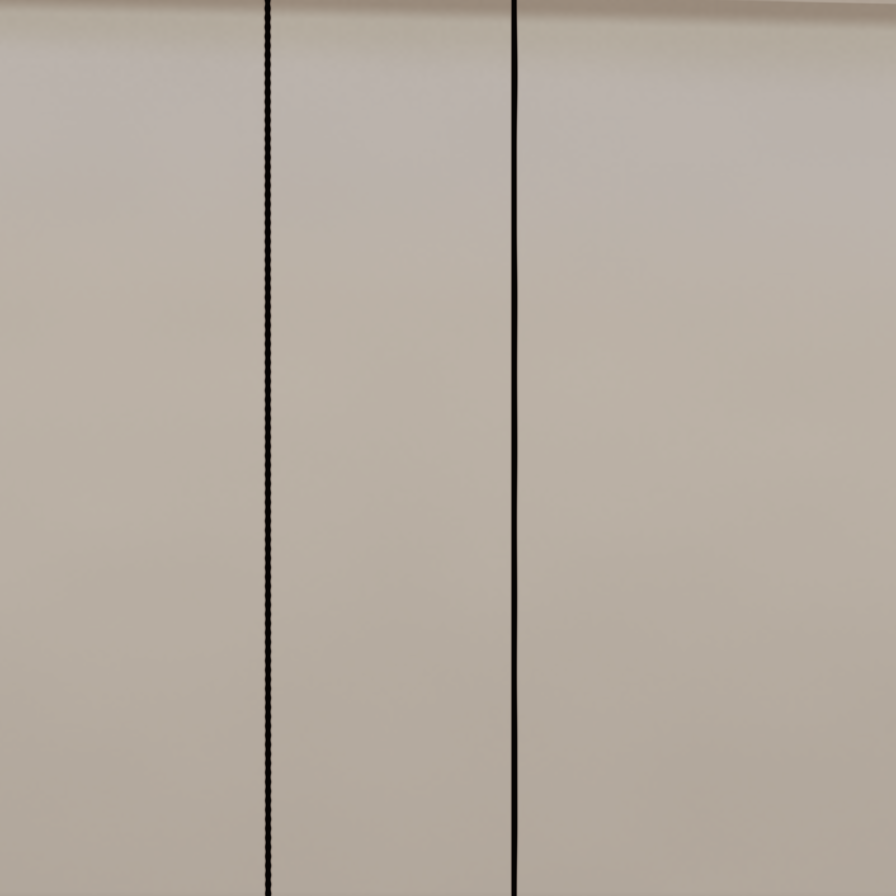
A WebGL 1 fragment shader for this texture:

```glsl
precision highp float;
// Matte beige wall panels split by two dark vertical grooves under a shaded top ledge.

uniform vec2 u_resolution;

const vec3 PANEL_TOP = vec3(0.730, 0.699, 0.672);
const vec3 PANEL_MID = vec3(0.733, 0.695, 0.651);
const vec3 PANEL_LOW = vec3(0.697, 0.657, 0.613);
const vec3 UNDER_LEDGE = vec3(0.704, 0.670, 0.620);
const vec3 LEDGE_SHADE = vec3(0.600, 0.542, 0.484);
const vec3 LEDGE_RIM = vec3(0.690, 0.640, 0.590);
const vec3 GROOVE_COLOR = vec3(0.022, 0.016, 0.013);
const vec3 GROOVE_FRINGE = vec3(0.40, 0.33, 0.29);
const float GROOVE_LEFT = 0.2990;
const float GROOVE_RIGHT = 0.5740;
const float GROOVE_HALF_WIDTH = 0.0033;
const float BEAD_PITCH = 0.0104;
const float GRAIN = 0.006;
const float MOTTLE = 0.008;

float hash(vec2 p) {
  return fract(sin(dot(p, vec2(127.1, 311.7))) * 43758.5453);
}

float noise(vec2 p) {
  vec2 cell = floor(p);
  vec2 f = fract(p);
  f = f * f * (3.0 - 2.0 * f);
  return mix(mix(hash(cell), hash(cell + vec2(1.0, 0.0)), f.x),
             mix(hash(cell + vec2(0.0, 1.0)), hash(cell + vec2(1.0, 1.0)), f.x), f.y);
}

// Painted surface: cool near the top, warm in the middle, dimmer at the base.
vec3 panelColor(vec2 uv) {
  float tilt = uv.y + 0.07 * (uv.x - 0.5);
  vec3 color = mix(PANEL_LOW, PANEL_MID, smoothstep(-0.05, 0.60, uv.y - 0.06 * uv.x));
  color = mix(color, PANEL_TOP, smoothstep(0.62, 0.86, tilt));
  return color * (1.0 - 0.02 * smoothstep(0.006, 0.0, uv.y));
}

// Shadow under the ledge, deepening towards the right, with a pale rim.
vec3 addLedge(vec3 color, vec2 uv) {
  float depth = 1.0 - uv.y;
  float reach = mix(0.055, 0.100, uv.x);
  float edge = mix(0.004, 0.026, uv.x);
  color = mix(color, UNDER_LEDGE, 1.0 - smoothstep(0.4 * reach, 1.2 * reach, depth));
  float shade = 1.0 - smoothstep(edge - 0.010, edge + 0.012, depth);
  color = mix(color, LEDGE_SHADE, shade);
  float rimDepth = 0.022 * (uv.x - 0.80);
  float rim = 1.0 - smoothstep(rimDepth - 0.0015, rimDepth + 0.0015, depth);
  return mix(color, LEDGE_RIM, rim * smoothstep(0.76, 0.92, uv.x));
}

// Dark slit with a soft warm fringe.
vec3 addGroove(vec3 color, float dist, float halfWidth, float blur) {
  float fringe = 1.0 - smoothstep(halfWidth - blur, halfWidth + 2.0 * blur, dist);
  float core = 1.0 - smoothstep(halfWidth - 1.2 * blur, halfWidth + 0.6 * blur, dist);
  color = mix(color, GROOVE_FRINGE, 0.6 * fringe);
  return mix(color, GROOVE_COLOR, core);
}

void main() {
  vec2 uv = gl_FragCoord.xy / u_resolution;
  float blur = max(0.0011, 0.7 / u_resolution.x);
  vec3 color = addLedge(panelColor(uv), uv);

  // Fine paint texture
  float mottle = noise(uv * vec2(9.0, 14.0)) - 0.5;
  float grain = noise(uv * 190.0) - 0.5;
  color += MOTTLE * mottle + GRAIN * grain * mix(0.5, 1.6, smoothstep(0.85, 0.95, uv.y));

  // Left groove has a beaded edge; the right one wavers slowly
  float bead = 0.0003 * sin(6.28318 * uv.y / BEAD_PITCH);
  float waver = 0.0005 * (noise(vec2(uv.y * 12.0, 3.0)) - 0.5);
  float leftDist = abs(uv.x - GROOVE_LEFT - 0.0006 * (0.5 - uv.y));
  float rightDist = abs(uv.x - GROOVE_RIGHT - waver);
  color = addGroove(color, leftDist, GROOVE_HALF_WIDTH + bead, blur);
  color = addGroove(color, rightDist, GROOVE_HALF_WIDTH + waver, blur);

  gl_FragColor = vec4(color, 1.0);
}
```
